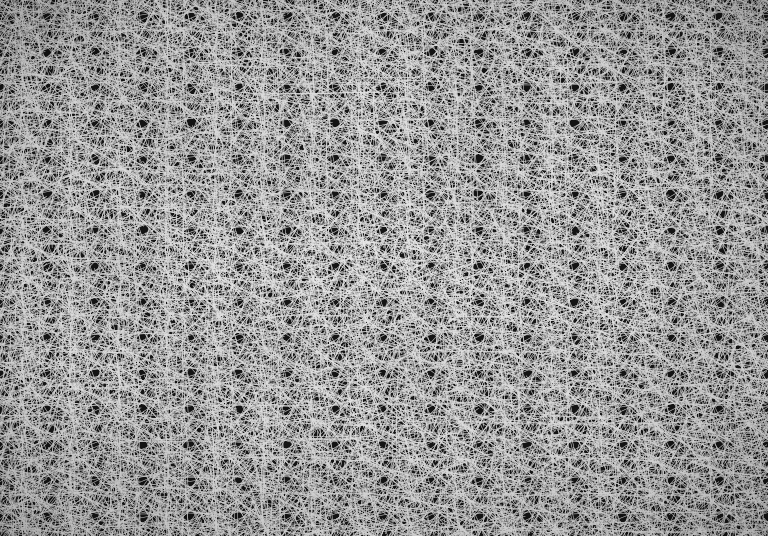
Write a Shadertoy shader that draws this pattern.

```glsl
const vec2  REPEATS      = vec2(16.0, 15.0);  // cells across and down
const vec2  CELL_CENTRE  = vec2(0.0, 0.58);   // knot position inside a cell
const int   CHORDS       = 62;                // scribbled strokes per cell
const int   SEAMS        = 4;                 // upright strokes per cell edge
const float LINE_WIDTH   = 0.00073;           // fraction of canvas width
const float HOLE_RADIUS  = 0.06;              // open centre, in cells
const float REACH        = 0.85;              // widest chord offset, in cells
const float BEND         = 0.05;              // stroke curvature
const float UPRIGHT_BIAS = 0.20;              // turns strokes towards vertical
const float ANGLE_JITTER = 0.30;              // variation between repeats
const float SHIFT_JITTER = 0.06;
const float DRIFT        = 0.5;               // slow twist across the canvas
const float VIGNETTE     = 0.24;
const float MOTTLE       = 0.06;
const vec3  GROUND       = vec3(0.08);
const vec3  THREAD       = vec3(0.89);
const float TAU          = 6.2831853;

vec3 hash3(vec3 p) {
    p = fract(p * vec3(0.1031, 0.1030, 0.0973));
    p += dot(p, p.yxz + 33.33);
    return fract((p.xxy + p.yxx) * p.zyx);
}

float gradientDot(vec2 corner, vec2 offset) {
    float a = TAU * hash3(vec3(corner, 5.0)).x;
    return dot(vec2(cos(a), sin(a)), offset);
}

float gradientNoise(vec2 p) {
    vec2 i = floor(p), f = p - i;
    vec2 u = f * f * f * (f * (f * 6.0 - 15.0) + 10.0);
    float low  = mix(gradientDot(i, f),
                     gradientDot(i + vec2(1, 0), f - vec2(1, 0)), u.x);
    float high = mix(gradientDot(i + vec2(0, 1), f - vec2(0, 1)),
                     gradientDot(i + vec2(1, 1), f - vec2(1, 1)), u.x);
    return mix(low, high, u.y);
}

// Distance to a slightly bowed chord; angle and offset are in cell space.
float chordDistance(vec2 p, vec2 size, float angle, float offset,
                    float extent, float bow) {
    vec2 n = vec2(cos(angle), sin(angle));
    vec2 span = vec2(-n.y, n.x) * size;
    float spanLength = length(span);
    vec2 dir = span / spanLength;
    float halfLength = spanLength * extent;
    vec2 q = p - n * offset * size;
    float along = dot(q, dir);
    float across = dot(q, vec2(dir.y, -dir.x))
                 - bow * (along * along / halfLength - halfLength);
    return length(vec2(max(abs(along) - halfLength, 0.0), across));
}

// Box-filtered coverage, keeping lines thinner than a pixel at true weight.
float lineCoverage(float dist, float width, float pixel) {
    return clamp((0.5 * (width + pixel) - dist) / pixel, 0.0, min(1.0, width / pixel));
}

// Fraction of ground left open by one cell's strokes.
float cellOpenness(vec2 p, vec2 size, vec2 cell, float seamWeight, float pixel) {
    float twist = DRIFT * gradientNoise(cell * 0.17 + 3.7);
    float open = 1.0;
    for (int k = 0; k < CHORDS + SEAMS; k++) {
        float id = float(k);
        vec3 shape  = hash3(vec3(id * 7.0 + 11.0, id * 3.0 + 2.0, 41.0));
        vec3 jitter = hash3(vec3(cell + 17.0, id * 5.0 + 71.0)) - 0.5;
        float angle = TAU * (id * 0.618034 + 0.1 * shape.x) + twist + ANGLE_JITTER * jitter.x;
        angle -= UPRIGHT_BIAS * sin(2.0 * angle);
        // Offsets thin out linearly so that overlapping cells add up evenly.
        float offset = mix(HOLE_RADIUS, REACH, 1.0 - sqrt(1.0 - shape.y));
        offset = max(HOLE_RADIUS, offset + SHIFT_JITTER * jitter.y);
        float width = LINE_WIDTH;
        if (k >= CHORDS) {
            angle = 0.5 * TAU * float(k & 1) + 0.4 * jitter.x;
            offset = 0.5 + 0.16 * (shape.y - 0.5) + 0.05 * jitter.y;
            width *= seamWeight;
        }
        float extent = 0.95 * sqrt(1.0 - offset * offset) * mix(0.35, 1.0, shape.z);
        float dist = chordDistance(p, size, angle, offset, extent, BEND * 2.0 * jitter.z);
        open *= 1.0 - lineCoverage(dist, width, pixel);
    }
    return open;
}

void mainImage(out vec4 fragColor, in vec2 fragCoord) {
    vec2 uv = fragCoord / iResolution.xy;
    float pixel = 1.0 / iResolution.x;
    vec2 size = vec2(1.0, iResolution.y / iResolution.x) / REPEATS;
    vec2 grid = uv * REPEATS - CELL_CENTRE;
    float seamWeight = mix(1.3, 0.6, uv.x);

    // Strokes stay within one cell of their knot, so four knots suffice.
    float open = 1.0;
    for (int i = 0; i < 4; i++) {
        vec2 cell = floor(grid) + vec2(i & 1, i >> 1);
        open *= cellOpenness((grid - cell) * size, size, cell, seamWeight, pixel);
    }

    // Uneven wear and darker margins
    vec2 c = uv * 2.0 - 1.0;
    float shade = 1.0 - VIGNETTE * pow(0.5 * dot(c, c), 1.5);
    shade *= 1.0 + MOTTLE * gradientNoise(uv * vec2(7.0, 5.0));
    fragColor = vec4(mix(THREAD, GROUND, open) * shade, 1.0);
}
```
